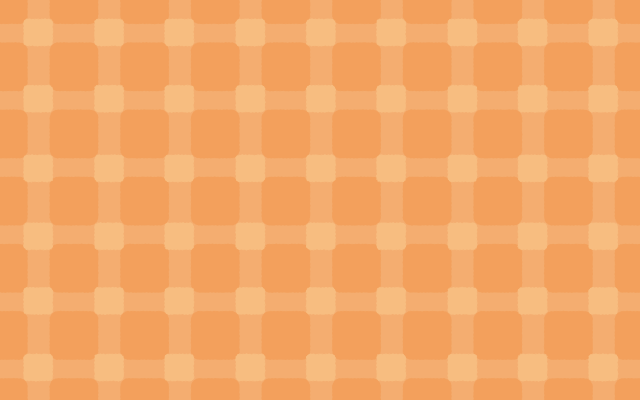
Write a Shadertoy shader that draws this pattern.

```glsl
// Soft orange gingham: pale crossing bands with lighter, rough-edged squares at the crossings.
#define PERIOD vec2(0.1766, 0.1679)
#define FIRST_CROSSING vec2(0.0966, 0.0775)
#define BAND_WIDTH vec2(0.0550, 0.0462)
#define SQUARE_SIZE vec2(0.0735, 0.0680)
#define TILE_RADIUS 0.021
#define SQUARE_RADIUS 0.010
#define ROW_DRIFT 0.0046
#define EDGE_WEAR 0.0008
#define TILE_COLOR vec3(0.951, 0.628, 0.360)
#define BAND_COLOR vec3(0.957, 0.680, 0.440)
#define SQUARE_COLOR vec3(0.969, 0.740, 0.500)

float roundedBox(vec2 p, vec2 halfSize, float radius) {
    vec2 d = abs(p) - halfSize + radius;
    return length(max(d, 0.0)) + min(max(d.x, d.y), 0.0) - radius;
}

float coverage(float dist) {
    float pixel = 1.0 / iResolution.y;
    return 1.0 - smoothstep(-0.75 * pixel, 0.75 * pixel, dist);
}

// Layered sines that fray the edges
float wear(vec2 p) {
    float coarse = sin(310.0 * p.x + 2.0 * sin(173.0 * p.y))
                 + sin(337.0 * p.y + 2.0 * sin(151.0 * p.x));
    float fine = sin(790.0 * p.x + 610.0 * p.y) + sin(730.0 * p.y - 670.0 * p.x);
    return EDGE_WEAR * (0.4 * coarse + 0.5 * fine);
}

void mainImage(out vec4 fragColor, in vec2 fragCoord) {
    vec2 p = fragCoord / iResolution.y;
    vec2 grid = (p - FIRST_CROSSING) / PERIOD;
    float fray = wear(p);

    // Dark tiles between the bands
    vec2 tilePos = (fract(grid) - 0.5) * PERIOD;
    float tile = roundedBox(tilePos, 0.5 * (PERIOD - BAND_WIDTH), TILE_RADIUS) + 0.6 * fray;

    // Light squares, shifted a little from row to row and column to column
    vec2 cell = floor(grid + 0.5);
    vec2 shift = vec2(-0.0010 + 0.0008 * sin(2.3 * cell.x),
                      ROW_DRIFT * sin(1.6 * cell.y + 1.0));
    vec2 squarePos = (grid - cell) * PERIOD - shift;
    float square = roundedBox(squarePos, 0.5 * SQUARE_SIZE, SQUARE_RADIUS) + fray;

    vec3 color = mix(BAND_COLOR, TILE_COLOR, coverage(tile));
    color = mix(color, SQUARE_COLOR, coverage(square));
    fragColor = vec4(color, 1.0);
}
```
